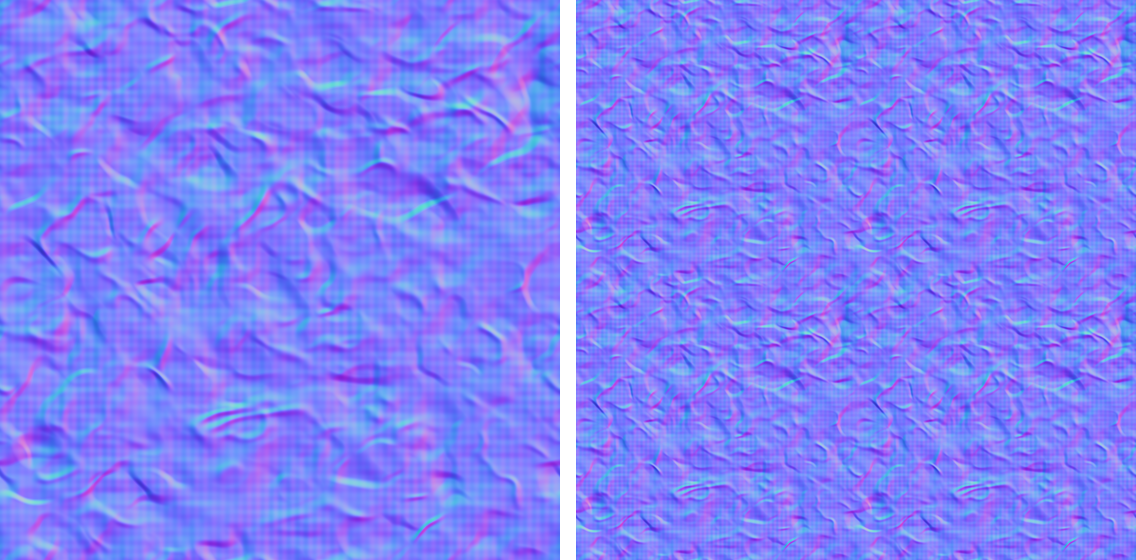
Left, the tile; right, the same tile 2 across and 2 down.
This texture map is drawn by a WebGL 2 fragment shader. Its source:

```glsl
#version 300 es
precision highp float;
// Tangent-space normal map of crumpled woven cloth. A wrapping height field of
// broken creases, one-sided folds and soft lumps is differentiated, then the
// slopes of a fine thread grid are added and the normal is packed as colour.

uniform vec2 u_resolution;
out vec4 fragColor;

const float TAU = 6.2831853;

vec2 hash2(vec2 p) {
    vec3 q = fract(p.xyx * vec3(0.1031, 0.1030, 0.0973));
    q += dot(q, q.yzx + 33.33);
    return fract((q.xx + q.yz) * q.zy);
}

// Dot product of a lattice point's random gradient with the offset to it
float corner(vec2 cell, vec2 offset, vec2 period, float seed) {
    vec2 gradient = 2.4 * hash2(mod(cell, period) + seed * 17.0 + 3.0) - 1.2;
    return dot(gradient, offset);
}

// Gradient noise that repeats exactly once over the canvas
float noise(vec2 uv, vec2 period, float seed) {
    vec2 p = uv * period;
    vec2 cell = floor(p);
    vec2 f = p - cell;
    vec2 s = f * f * f * (f * (f * 6.0 - 15.0) + 10.0);
    vec2 e = vec2(1.0, 0.0);
    float low = mix(corner(cell, f, period, seed),
                    corner(cell + e.xy, f - e.xy, period, seed), s.x);
    float high = mix(corner(cell + e.yx, f - e.yx, period, seed),
                     corner(cell + e.xx, f - e.xx, period, seed), s.x);
    return mix(low, high, s.y);
}

float clothHeight(vec2 uv) {
    // Bend the domain so that creases wander
    vec2 bent = uv + 0.028 * vec2(noise(uv, vec2(6.0), 1.0), noise(uv, vec2(6.0), 2.0));
    float height = 0.0;

    // Creases: sunken one-sided folds in some regions, narrow ridges in others
    for (int i = 0; i < 3; i++) {
        float k = float(i);
        vec2 period = vec2(4.0, 5.0) + k * vec2(3.0, 4.0);
        float width = 0.012 * period.x;
        float level = noise(bent, period, 3.0 + k) - 0.13 + 0.09 * k
                    + 0.22 * noise(uv, 2.0 * period + 1.0, 6.0 + k);
        float region = noise(uv, vec2(7.0 + 2.0 * k), 9.0 + k);
        float fold = smoothstep(-width, width, level);
        float ridge = exp(-level * level / (width * width));
        float strength = 1.0 - 0.13 * k;
        height -= 0.0078 * strength * fold * smoothstep(-0.02, 0.32, region);
        height += 0.0056 * strength * ridge * smoothstep(0.02, 0.34, -region);
    }

    // Soft lumps between the creases
    height += 0.0080 * noise(bent, vec2(7.0, 9.0), 12.0);
    height += 0.0048 * noise(bent, vec2(15.0, 18.0), 13.0);
    height += 0.0019 * noise(uv, vec2(31.0, 36.0), 14.0);
    return height;
}

// Slopes of the vertical and horizontal threads, uneven in strength
vec2 weaveSlope(vec2 uv) {
    float wear = 1.0 + 0.9 * noise(uv, vec2(9.0), 15.0);
    vec2 drift = 0.5 * vec2(noise(uv, vec2(8.0), 16.0), noise(uv, vec2(8.0), 17.0));
    return wear * vec2(0.085, 0.055) * cos(TAU * 64.0 * uv + drift);
}

void main() {
    vec2 uv = gl_FragCoord.xy / u_resolution;

    // Central differences over a fixed part of the canvas
    vec2 e = vec2(0.0028, 0.0);
    vec2 slope = vec2(clothHeight(uv + e.xy) - clothHeight(uv - e.xy),
                      clothHeight(uv + e.yx) - clothHeight(uv - e.yx)) / (2.0 * e.x);
    slope = slope * vec2(1.05, 1.12) + weaveSlope(uv);

    vec3 normal = normalize(vec3(-slope, 1.0));
    fragColor = vec4((0.5 + 0.5 * normal) * vec3(1.0, 1.0, 0.995), 1.0);
}
```
